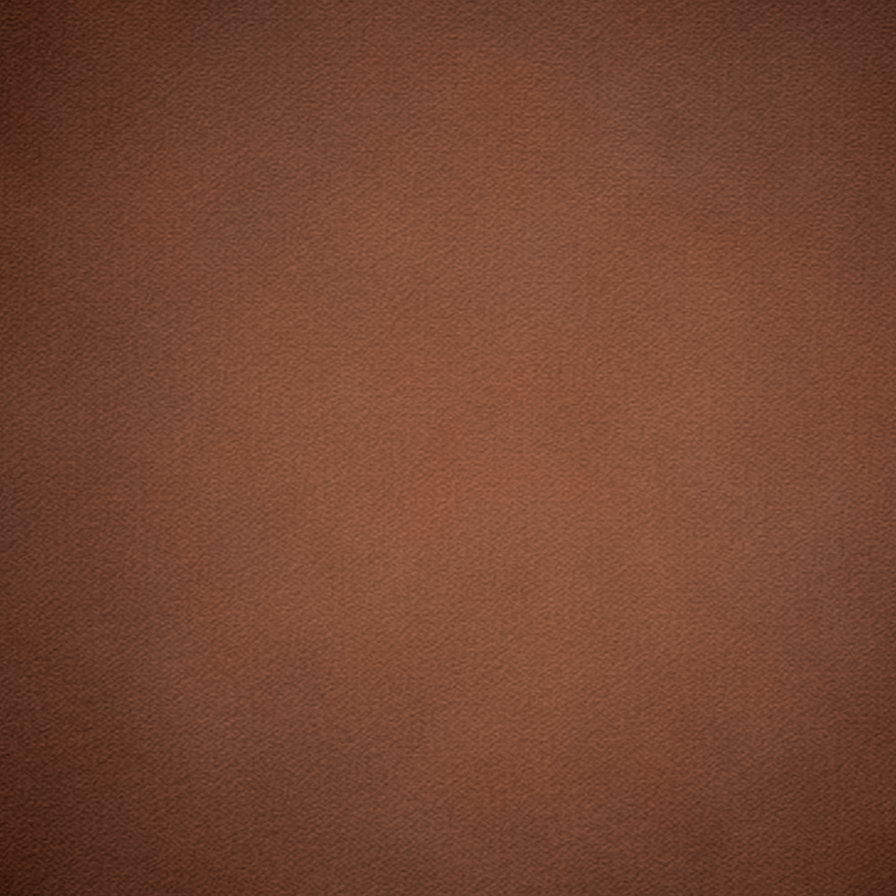
Reproduce this texture procedurally as a Shadertoy shader.

```glsl
// Brown leather with a fine pebbled grain, soft mottling and a dark vignette.

const float TAU = 6.2831853;
const vec3 DARK_BROWN = vec3(0.33, 0.18, 0.12);
const vec3 LIGHT_BROWN = vec3(0.56, 0.35, 0.26);
const vec3 RED_TINT = vec3(0.012, -0.006, -0.014);
const vec2 LIGHT_CENTER = vec2(0.56, 0.51);
const vec2 GRAIN_CELLS = vec2(260.0, 340.0);
const vec2 WEAVE_REPEATS = vec2(98.0, 134.0);

float hash(vec2 cell) {
    return fract(sin(dot(cell, vec2(127.1, 311.7))) * 43758.5453);
}

// Smooth value noise in 0..1
float noise(vec2 p) {
    vec2 cell = floor(p);
    vec2 f = fract(p);
    f = f * f * (3.0 - 2.0 * f);
    float low = mix(hash(cell), hash(cell + vec2(1.0, 0.0)), f.x);
    float high = mix(hash(cell + vec2(0.0, 1.0)), hash(cell + vec2(1.0, 1.0)), f.x);
    return mix(low, high, f.y);
}

// Layered noise, centred on zero
float mottle(vec2 p, int octaves) {
    float sum = 0.0;
    float weight = 1.0;
    for (int i = 0; i < octaves; i++) {
        sum += weight * (noise(p) - 0.5);
        p = mat2(1.6, 1.2, -1.2, 1.6) * p + 17.3;
        weight *= 0.65;
    }
    return sum;
}

// Relief of the irregular grains, lit along the given offset
float emboss(vec2 p, vec2 towardLight) {
    return noise(p - towardLight) - noise(p + towardLight);
}

// Staggered pebbles whose rows wander slightly
float weave(vec2 uv, vec2 repeats, float wander) {
    vec2 drift = vec2(noise(uv * 70.0), noise(uv * 70.0 + 41.0)) - 0.5;
    vec2 phase = TAU * (uv * repeats + wander * drift);
    return sin(phase.x) * sin(phase.y);
}

float vignette(vec2 uv, vec2 center, float falloff) {
    vec2 d = uv - center;
    return falloff * dot(d, d);
}

void mainImage(out vec4 fragColor, in vec2 fragCoord) {
    vec2 uv = fragCoord / iResolution.xy;

    // Broad light and cloudy wear
    float tone = 0.95 - vignette(uv, LIGHT_CENTER, 2.3);
    tone += 0.12 * mottle(uv * 9.0 + 3.0, 5);

    // Fine surface relief
    tone += 0.29 * emboss(uv * GRAIN_CELLS, vec2(-0.20, 0.40));
    tone += 0.13 * weave(uv, WEAVE_REPEATS, 0.7);
    tone += 0.28 * (noise(uv * GRAIN_CELLS * 1.4 + 9.0) - 0.5);

    // Drifting warmth with a redder glow near the middle
    float warmth = mottle(uv * 7.0 + 60.0, 4);
    warmth += 0.8 * exp(-40.0 * vignette(uv, LIGHT_CENTER, 1.0));

    vec3 leather = mix(DARK_BROWN, LIGHT_BROWN, tone) + RED_TINT * warmth;
    fragColor = vec4(clamp(leather, 0.0, 1.0), 1.0);
}
```
